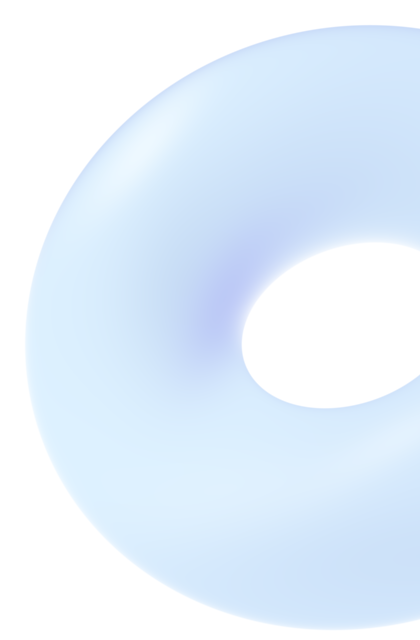
Reproduce this background procedurally as a Shadertoy shader.

```glsl
// A pale blue, softly lit tilted ring on white, cropped by the right side.

const vec3 WHITE     = vec3(1.0);
const vec3 ICE       = vec3(0.868, 0.946, 1.0);
const vec3 SKY       = vec3(0.825, 0.905, 0.988);
const vec3 SHADE     = vec3(0.782, 0.865, 0.966);
const vec3 MIST      = vec3(0.765, 0.850, 0.948);
const vec3 VIOLET    = vec3(0.715, 0.762, 0.962);
const vec3 RIM       = vec3(0.755, 0.820, 0.960);
const vec3 HIGHLIGHT = vec3(0.955, 0.985, 1.0);

// Approximate signed distance to a slanted ellipse.
// spread = squared half width, squared half height, slant.
float ellipseDistance(vec2 offset, vec3 spread) {
    float det = spread.x * spread.y - spread.z * spread.z;
    vec2 v = vec2(spread.y * offset.x - spread.z * offset.y,
                  spread.x * offset.y - spread.z * offset.x) / det;
    float f = sqrt(max(dot(offset, v), 1e-6));
    return (f - 1.0) * f / max(length(v), 1e-4);
}

// Soft elliptical patch of light, turned by an angle.
float softPatch(vec2 p, vec2 centre, vec2 radii, float angle) {
    vec2 d = p - centre;
    float c = cos(angle), s = sin(angle);
    vec2 q = vec2(c * d.x + s * d.y, c * d.y - s * d.x) / radii;
    return exp(-dot(q, q));
}

// Broad body colour, inner shadows and highlights.
vec3 ringSurface(vec2 p) {
    vec3 col = mix(ICE, SKY, 0.75 * smoothstep(0.15, 0.7, p.x));
    col = mix(col, SKY, 0.6 * smoothstep(0.28, 0.05, p.y));

    // Shadow curling into the hole
    col = mix(col, SHADE, 0.75 * softPatch(p, vec2(0.417, 0.668), vec2(0.26, 0.13), 0.6));
    col = mix(col, SHADE, 0.45 * softPatch(p, vec2(0.625, 0.694), vec2(0.20, 0.11), 0.0));
    col = mix(col, MIST, 0.60 * softPatch(p, vec2(0.285, 0.550), vec2(0.14, 0.08), 1.3));
    col = mix(col, VIOLET, 0.85 * softPatch(p, vec2(0.358, 0.525), vec2(0.115, 0.056), 1.1));
    col = mix(col, VIOLET, 0.25 * softPatch(p, vec2(0.440, 0.630), vec2(0.13, 0.05), 0.6));

    // Lower right shadow and the two lit ridges
    col = mix(col, SHADE, 0.60 * softPatch(p, vec2(0.651, 0.134), vec2(0.30, 0.10), 0.1));
    col = mix(col, HIGHLIGHT, 0.45 * softPatch(p, vec2(0.638, 0.323), vec2(0.14, 0.035), 0.5));
    col = mix(col, HIGHLIGHT, 0.25 * softPatch(p, vec2(0.390, 0.230), vec2(0.20, 0.07), 0.2));
    col = mix(col, HIGHLIGHT, 0.75 * softPatch(p, vec2(0.224, 0.768), vec2(0.13, 0.035), 0.87));
    return col;
}

void mainImage(out vec4 fragColor, in vec2 fragCoord) {
    vec2 p = fragCoord / iResolution.y;
    float pixel = 1.0 / iResolution.y;
    vec2 ringOffset = p - vec2(0.5495, 0.488);
    vec2 holeOffset = p - vec2(0.547, 0.4915);
    float outer = ellipseDistance(ringOffset, vec3(0.2605, 0.2234, 0.01356));
    float hole = ellipseDistance(holeOffset, vec3(0.02865, 0.01678, 0.0051));

    vec3 col = ringSurface(p);

    // Cool rim above, pale rim below
    float above = smoothstep(-0.05, 0.30, ringOffset.y);
    col = mix(col, RIM, 0.65 * above * exp(min(outer, 0.0) / 0.009));
    col = mix(col, WHITE, 0.6 * (1.0 - above) * exp(min(outer, 0.0) / 0.006));

    // Hazy upper hole edge, crisp lower edge
    float haze = smoothstep(-0.09, 0.03, holeOffset.y);
    float fade = mix(0.003, 0.014, haze);
    col = mix(col, WHITE, 0.75 * haze * exp(-max(hole, 0.0) / fade));
    col = mix(col, RIM, 0.35 * (1.0 - haze) * exp(-max(hole, 0.0) / 0.006));

    float body = smoothstep(pixel, -pixel, outer) * smoothstep(-pixel, pixel, hole);
    fragColor = vec4(mix(WHITE, col, body), 1.0);
}
```
